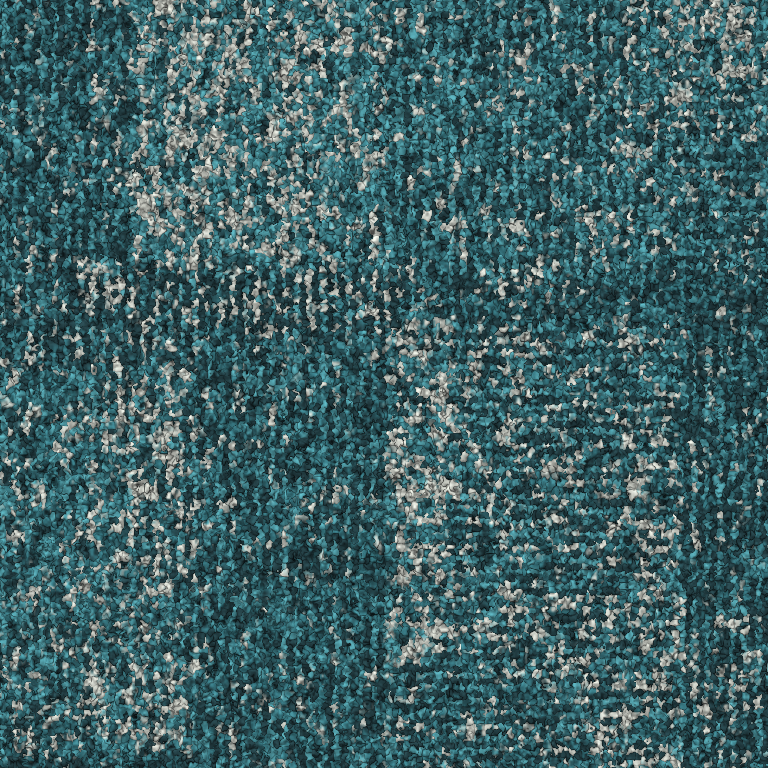
Reproduce this texture procedurally as a three.js fragment shader.

```glsl
// Teal tufted carpet with ribbed, overlapping worn rectangles and pale flecks.
varying vec2 vUv;

float hash(vec2 p) {
  vec3 q = fract(p.xyx * vec3(0.1031, 0.1030, 0.0973));
  q += dot(q, q.yzx + 33.33);
  return fract((q.x + q.y) * q.z);
}

float noise(vec2 p) {
  vec2 i = floor(p), f = fract(p);
  f = f * f * (3.0 - 2.0 * f);
  return mix(mix(hash(i), hash(i + vec2(1.0, 0.0)), f.x),
             mix(hash(i + vec2(0.0, 1.0)), hash(i + 1.0), f.x), f.y);
}

vec2 drift(vec2 p) {
  return vec2(noise(p), noise(p + 60.0)) - 0.5;
}

// Lays a soft-edged rectangle of style (teal level, pale level, rib strength, horizontal ribs).
void lay(inout vec4 style, vec2 p, vec2 lo, vec2 hi, vec4 patchStyle) {
  vec2 inside = smoothstep(lo - 0.006, lo + 0.006, p) * (1.0 - smoothstep(hi - 0.006, hi + 0.006, p));
  style = mix(style, patchStyle, inside.x * inside.y);
}

vec4 weaveStyle(vec2 p) {
  vec4 s = vec4(0.50, 0.29, 0.12, 0.0);
  // Upper blocks
  lay(s, p, vec2(-0.1, 0.53), vec2(0.175, 1.1), vec4(0.43, 0.27, 0.13, 0.0));
  lay(s, p, vec2(0.175, 0.65), vec2(0.50, 1.1),
      vec4(0.58, mix(0.49, 0.40, smoothstep(0.22, 0.48, p.x)), 0.09, 0.0));
  lay(s, p, vec2(0.50, 0.64), vec2(0.87, 1.1), vec4(0.52, 0.30, 0.14, 0.0));
  lay(s, p, vec2(0.87, 0.57), vec2(1.1, 0.89), vec4(0.50, 0.33, 0.15, 1.0));
  lay(s, p, vec2(0.87, 0.89), vec2(1.1, 1.1), vec4(0.54, 0.46, 0.10, 1.0));
  // Dark crossing bands
  lay(s, p, vec2(0.50, 0.57), vec2(1.1, 0.64), vec4(0.39, 0.28, 0.10, 0.0));
  lay(s, p, vec2(0.09, 0.53), vec2(0.51, 0.65), vec4(0.37, 0.34, 0.20, 0.0));
  // Lower blocks
  lay(s, p, vec2(-0.1, 0.02), vec2(0.245, 0.53),
      vec4(0.52, mix(0.35, 0.45, smoothstep(0.03, 0.22, p.x)), 0.10, 0.0));
  lay(s, p, vec2(0.245, -0.1), vec2(0.51, 0.56), vec4(0.45, 0.25, 0.13, 0.0));
  lay(s, p, vec2(0.51, -0.1), vec2(0.885, 0.57),
      vec4(0.47, mix(0.32, 0.41, smoothstep(0.62, 0.86, p.x)), 0.16, 1.0));
  lay(s, p, vec2(0.51, 0.14), vec2(0.59, 0.58), vec4(0.54, 0.50, 0.11, 1.0));
  lay(s, p, vec2(0.885, -0.1), vec2(1.1, 0.57), vec4(0.41, 0.26, 0.15, 0.0));
  lay(s, p, vec2(0.885, 0.06), vec2(1.1, 0.20), vec4(0.41, 0.33, 0.19, 0.0));
  lay(s, p, vec2(-0.1, -0.1), vec2(0.25, 0.02), vec4(0.36, 0.25, 0.10, 0.0));
  return s;
}

// Yarn colour of the tuft in a cell; strand varies it within the tuft.
vec3 yarnColour(vec2 cell, vec2 centre, vec2 strand) {
  vec2 ragged = centre + 0.014 * (vec2(hash(cell + 71.0), hash(cell + 93.0)) - 0.5);
  vec4 style = weaveStyle(ragged);
  float across = step(0.5, style.w);
  float rib = sin(3.14159 * 120.0 * mix(centre.x, centre.y, across));
  vec2 grain = mix(vec2(84.0, 50.0), vec2(50.0, 84.0), across);
  float wear = noise(centre * 14.0 + 5.0) - 0.5;

  float mixed = 0.4 * noise(centre * grain) + 0.6 * hash(cell + 17.0);
  float tone = style.x + 0.85 * (mixed - 0.5) + style.z * rib + 0.05 * wear + 0.35 * strand.x;
  vec3 yarn = mix(vec3(0.13, 0.23, 0.25), vec3(0.19, 0.41, 0.445), smoothstep(0.24, 0.54, tone));
  yarn = mix(yarn, vec3(0.28, 0.54, 0.575), smoothstep(0.50, 0.76, tone));

  float fleck = 0.5 * noise(centre * grain + 40.0) + 0.5 * hash(cell + 29.0);
  float pale = fleck + style.y - 1.0 + 0.45 * style.z * rib + 0.06 * wear + 0.25 * strand.y;
  return mix(yarn, vec3(0.69, 0.70, 0.67), smoothstep(-0.05, 0.14, pale));
}

void main() {
  // Nearest and second nearest tuft, with wavering rows and frayed outlines
  vec2 fray = drift(vUv * 230.0);
  vec2 p = vUv * 120.0 + 0.7 * drift(vUv * 45.0) + 0.85 * fray;
  vec2 base = floor(p), nearCell = base, nearOffset = vec2(0.0);
  float first = 9.0, second = 9.0;
  for (int y = -1; y <= 1; y++) {
    for (int x = -1; x <= 1; x++) {
      vec2 cell = base + vec2(float(x), float(y));
      vec2 jitter = 0.8 * (vec2(hash(cell), hash(cell + 51.0)) - 0.5);
      vec2 offset = p - cell - 0.5 - jitter;
      float d = length(offset * vec2(1.15, 0.85));
      if (d < first) {
        second = first;
        first = d;
        nearCell = cell;
        nearOffset = offset;
      } else {
        second = min(second, d);
      }
    }
  }
  vec2 strand = drift(vUv * vec2(200.0, 150.0) + 31.0);
  vec3 yarn = yarnColour(nearCell, (nearCell + 0.5) / 120.0, strand);

  // Soft tufts, broken shadow gaps and fine fibres
  float gap = 1.0 - smoothstep(0.0, 0.42, second - first);
  float shade = 1.06 - gap * mix(0.15, 0.70, noise(vUv * 130.0 + 9.0));
  shade += 0.20 * dot(nearOffset, vec2(-0.5, 0.8));
  shade *= 0.74 + 0.52 * noise(vUv * 250.0 + 77.0);
  gl_FragColor = vec4(yarn * shade, 1.0);
}
```
